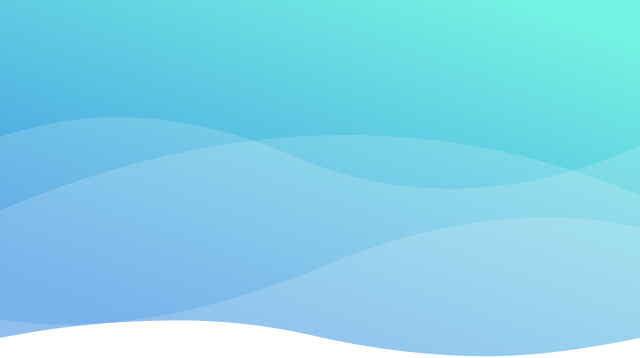
Give the GLSL for this background, as a WebGL 2 fragment shader.

```glsl
#version 300 es
precision highp float;
// Translucent waves over a mint-to-blue diagonal gradient, with a white wave at the foot.

uniform vec2 u_resolution;
out vec4 fragColor;

const vec3 MINT = vec3(0.45, 0.945, 0.885);
const vec3 BLUE = vec3(0.255, 0.575, 0.89);
const vec3 WHITE = vec3(1.0);
const vec2 GRADIENT_SLOPE = vec2(0.644, 1.0);  // fall-off away from the top right corner
const vec2 GRADIENT_RANGE = vec2(0.14, 1.42);  // where mint ends and blue begins
const float VEIL = 0.16;                       // opacity of each translucent wave

// Cubic Hermite segment; a knot holds position, height and slope.
float segment(float x, vec3 a, vec3 b) {
    float span = b.x - a.x;
    float t = clamp((x - a.x) / span, 0.0, 1.0);
    float s = 1.0 - t;
    float rise = mix(a.y, b.y, t * t * (3.0 - 2.0 * t));
    return rise + span * t * s * (s * a.z - t * b.z);
}

// Smooth wave height through five knots.
float wave(float x, vec3 a, vec3 b, vec3 c, vec3 d, vec3 e) {
    if (x < b.x) return segment(x, a, b);
    if (x < c.x) return segment(x, b, c);
    if (x < d.x) return segment(x, c, d);
    return segment(x, d, e);
}

// Coverage below a height, softened across one pixel.
float below(float y, float height) {
    return clamp((height - y) * u_resolution.y + 0.5, 0.0, 1.0);
}

void main() {
    vec2 uv = gl_FragCoord.xy / u_resolution;

    // Diagonal backdrop
    float fall = dot(1.0 - uv, GRADIENT_SLOPE);
    float blend = (fall - GRADIENT_RANGE.x) / (GRADIENT_RANGE.y - GRADIENT_RANGE.x);
    vec3 color = mix(MINT, BLUE, clamp(blend, 0.0, 1.0));

    // Wave outlines
    float backWave = wave(uv.x,
        vec3(0.0, 0.618, 0.555), vec3(0.178, 0.6725, 0.0), vec3(0.456, 0.566, -0.77),
        vec3(0.703, 0.473, 0.0), vec3(1.0, 0.594, 0.823));
    float middleWave = wave(uv.x,
        vec3(0.0, 0.4126, 0.752), vec3(0.26, 0.5646, 0.408), vec3(0.54, 0.6228, 0.0),
        vec3(0.781, 0.5779, -0.379), vec3(1.0, 0.4545, -0.752));
    float frontWave = wave(uv.x,
        vec3(0.0, 0.107, -0.233), vec3(0.098, 0.093, 0.0), vec3(0.508, 0.2587, 0.752),
        vec3(0.853, 0.3928, 0.0), vec3(1.0, 0.3636, -0.41));
    float footWave = wave(uv.x,
        vec3(0.0, 0.056, 0.358), vec3(0.28, 0.105, 0.0), vec3(0.488, 0.063, -0.41),
        vec3(0.762, 0.005, 0.0), vec3(1.0, 0.056, 0.358));

    // Layers from back to front
    color = mix(color, WHITE, VEIL * below(uv.y, backWave));
    color = mix(color, WHITE, VEIL * below(uv.y, middleWave));
    color = mix(color, WHITE, VEIL * below(uv.y, frontWave));
    color = mix(color, WHITE, below(uv.y, footWave));

    fragColor = vec4(color, 1.0);
}
```
